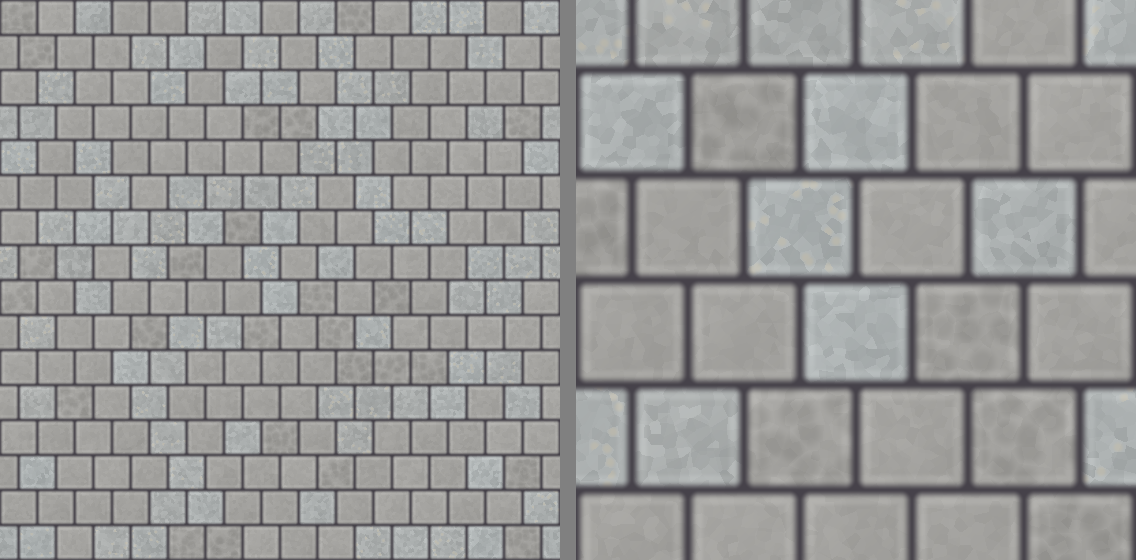
Left: the whole. Right: its middle third, enlarged.
This texture is drawn by a Shadertoy shader. Its source:

```glsl
#define GRID vec2(15.0, 16.0)
#define JOINT_HALF 0.0053
#define CORNER 0.0065
#define COOL_SHARE 0.36
#define GRAIN_CELLS 150.0
#define GRAIN_DEPTH 0.075
#define RIM_LIGHT 0.035
#define SLOPE_LIGHT 0.035
#define JOINT_COLOR vec3(0.275, 0.26, 0.29)
#define WARM_STONE vec3(0.640, 0.636, 0.623)
#define COOL_STONE vec3(0.664, 0.682, 0.682)
#define FLECK_COLOR vec3(0.77, 0.74, 0.66)

vec2 hash2(vec2 cell) {
    vec3 p = fract(cell.xyx * vec3(0.1031, 0.1030, 0.0973));
    p += dot(p, p.yzx + 33.33);
    return fract((p.xx + p.yz) * p.zy);
}

// Distance to the nearest scattered point (x) and its random value (y); wraps at 1
vec2 cellular(vec2 uv, float cells) {
    vec2 p = uv * cells, base = floor(p);
    vec2 nearest = vec2(8.0, 0.0);
    for (int y = -1; y <= 1; y++)
    for (int x = -1; x <= 1; x++) {
        vec2 cell = base + vec2(x, y);
        vec2 wrapped = mod(cell, cells);
        float dist = length(cell + hash2(wrapped + 7.0) - p);
        if (dist < nearest.x) nearest = vec2(dist, hash2(wrapped + 191.0).x);
    }
    return nearest;
}

// Distance inward from the edge of a rounded box
float insideBox(vec2 p, vec2 halfSize, float radius) {
    vec2 q = abs(p) - halfSize + radius;
    return radius - length(max(q, 0.0)) - min(max(q.x, q.y), 0.0);
}

void mainImage(out vec4 fragColor, in vec2 fragCoord) {
    vec2 uv = fragCoord / iResolution.xy;
    float pixel = 1.0 / min(iResolution.x, iResolution.y);

    // Running bond: every second row shifts by half a stone
    vec2 grid = uv * GRID;
    grid.x += 0.5 * mod(floor(grid.y) + 1.0, 2.0);
    vec2 id = mod(floor(grid), GRID);
    vec2 local = fract(grid) - 0.5;
    float depth = insideBox(local / GRID, 0.5 / GRID, CORNER);

    // Each stone is smooth and warm, or rough and cool
    vec2 kind = hash2(id + 31.0);
    vec2 wear = hash2(id + 83.0);
    float cool = step(kind.x, COOL_SHARE);
    vec3 stone = mix(WARM_STONE, COOL_STONE, cool * (0.65 + 0.5 * kind.y));
    stone += 0.022 * (wear.x - 0.5);

    // Fine grain, broad mottling and pale flecks
    vec2 grain = cellular(uv, GRAIN_CELLS);
    vec2 blotch = cellular(uv, 60.0);
    float rough = mix(0.4, 1.0, cool);
    stone += GRAIN_DEPTH * rough * (grain.y - 0.5);
    stone -= 0.05 * step(0.86, wear.y) * (1.0 - cool) * smoothstep(0.65, 0.2, blotch.x);
    stone += 0.018 * (blotch.y - 0.5);
    float fleck = smoothstep(0.6, 0.15, grain.x) * step(0.86, grain.y);
    stone = mix(stone, FLECK_COLOR, 0.5 * fleck * cool * step(0.4, wear.y));

    // Light falls from the upper left and catches the worn rim
    stone += SLOPE_LIGHT * (local.y - local.x) * 0.6;
    float rim = smoothstep(0.004, 0.0065, depth) * smoothstep(0.0105, 0.007, depth);
    stone += RIM_LIGHT * rim;

    // Soft dark joints
    float cover = smoothstep(-0.5 * pixel, max(JOINT_HALF, pixel), depth);
    fragColor = vec4(mix(JOINT_COLOR, stone, cover), 1.0);
}
```
